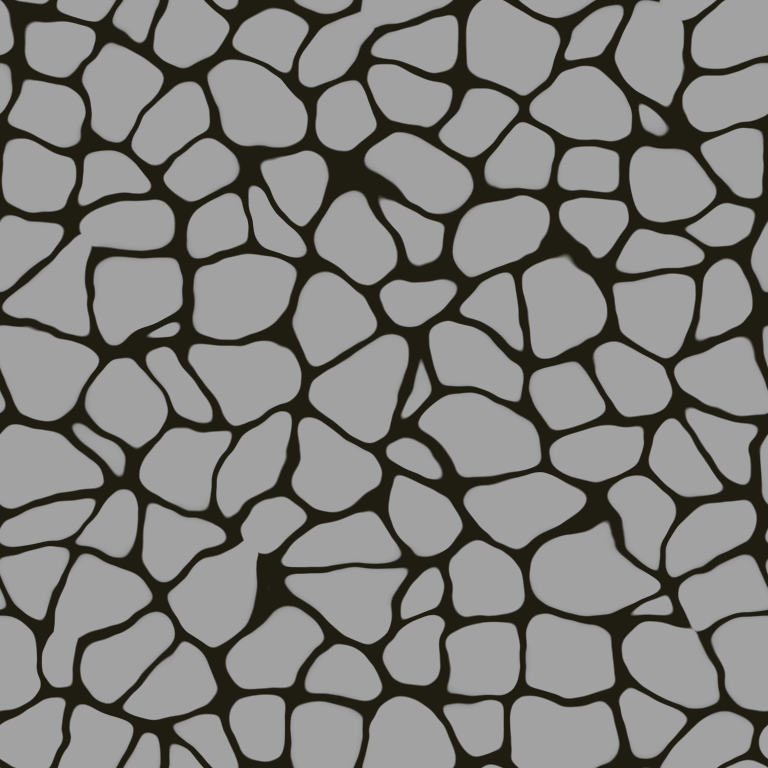
Reproduce this texture procedurally as a WebGL 2 fragment shader.

```glsl
#version 300 es
precision highp float;
// Flat grey rubble stones set in dark mortar, tiling on all sides.
// A wrapped, weighted Voronoi grid gives the stones; some cells join in pairs,
// and a smooth minimum over the edge distances rounds the corners.

uniform vec2 u_resolution;
out vec4 fragColor;

const vec2 GRID = vec2(10.0, 11.0); // cells per tile; x must stay even

// Integer hash of a cell, three values from 0 to 1
vec3 hash3(vec2 cell, float salt) {
    uvec3 v = uvec3(cell, salt) * 1664525u + 1013904223u;
    v.x += v.y * v.z; v.y += v.z * v.x; v.z += v.x * v.y;
    v ^= v >> 16u;
    v.x += v.y * v.z; v.y += v.z * v.x; v.z += v.x * v.y;
    return vec3(v >> 8u) / 16777216.0;
}

// Value noise that wraps after a whole number of cells, -0.5 to 0.5
vec2 wrapNoise(vec2 p, vec2 period, float salt) {
    vec2 i = floor(p), f = fract(p);
    f = f * f * f * (f * (f * 6.0 - 15.0) + 10.0);
    vec2 a = hash3(mod(i, period), salt).xy;
    vec2 b = hash3(mod(i + vec2(1, 0), period), salt).xy;
    vec2 c = hash3(mod(i + vec2(0, 1), period), salt).xy;
    vec2 d = hash3(mod(i + vec2(1, 1), period), salt).xy;
    return mix(mix(a, b, f.x), mix(c, d, f.x), f.y) - 0.5;
}

// Seed position in xy, weight in z; a few light seeds become pebbles
vec3 seedOf(vec2 cell) {
    vec3 h = hash3(mod(cell, GRID), 1.0);
    float weight = 0.25 * h.z - 0.28 * step(h.z, 0.1);
    return vec3(cell + 0.5 + (h.xy - 0.5) * 0.76, weight);
}

float power(vec2 p, vec3 seed) {
    vec2 d = p - seed.xy;
    return dot(d, d) - seed.z;
}

// The cell that shares a stone with this one, or the cell itself
vec2 partnerOf(vec2 cell) {
    float column = mod(floor(cell.x / 2.0), GRID.x / 2.0);
    vec2 across = vec2(1.0, step(0.45, hash3(vec2(column, 0), 2.0).x));
    bool isLeft = mod(cell.x, 2.0) < 0.5;
    vec2 left = isLeft ? cell : cell - across;
    if (hash3(mod(left, GRID), 3.0).x > 0.42) return cell;
    return isLeft ? cell + across : left;
}

// Rounded distance from p to the border of the stone around it
float stoneEdge(vec2 p) {
    vec2 base = floor(p), own = base;
    float nearest = 1e3;
    for (int y = -2; y <= 2; y++)
    for (int x = -2; x <= 2; x++) {
        vec2 cell = base + vec2(x, y);
        float d = power(p, seedOf(cell));
        if (d < nearest) { nearest = d; own = cell; }
    }

    vec2 partner = partnerOf(own);
    vec3 seedA = seedOf(own), seedB = seedOf(partner);
    float powerB = power(p, seedB);
    float rounding = 0.08, sum = 1e-9;
    for (int y = -2; y <= 2; y++)
    for (int x = -2; x <= 2; x++) {
        vec2 cell = base + vec2(x, y);
        if (cell == own || cell == partner) continue;
        vec3 other = seedOf(cell);
        float d = power(p, other);
        float edgeA = (d - nearest) / (2.0 * distance(other.xy, seedA.xy));
        float edgeB = (d - powerB) / (2.0 * distance(other.xy, seedB.xy));
        sum += exp(-max(edgeA, edgeB) / rounding);
    }
    return -rounding * log(sum);
}

void main() {
    vec2 uv = gl_FragCoord.xy / u_resolution;
    vec2 p = uv * GRID;

    // Bend the outlines: broad lumps, then a slight hand-cut wobble
    vec2 warped = p + 0.36 * wrapNoise(p * 1.0, GRID, 4.0)
                    + 0.14 * wrapNoise(p * 2.0, GRID * 2.0, 5.0)
                    + 0.035 * wrapNoise(p * 5.0, GRID * 5.0, 6.0);
    float edge = stoneEdge(warped);

    // Mortar of uneven width, with a crisp but smoothed border
    vec2 uneven = wrapNoise(p * 2.0, GRID * 2.0, 7.0);
    float inset = edge - 0.046 - 0.03 * uneven.x;
    float soften = max(0.014, 0.7 * GRID.y / u_resolution.y);
    float stone = smoothstep(-soften, soften, inset);

    // Flat stone face with a faint soft rim in places
    float rim = exp(-max(inset, 0.0) / 0.02) * smoothstep(-0.1, 0.4, uneven.y);
    vec3 face = vec3(0.637) * (1.0 - 0.2 * rim);
    vec3 mortar = vec3(0.12, 0.11, 0.07);
    fragColor = vec4(mix(mortar, face, stone), 1.0);
}
```
